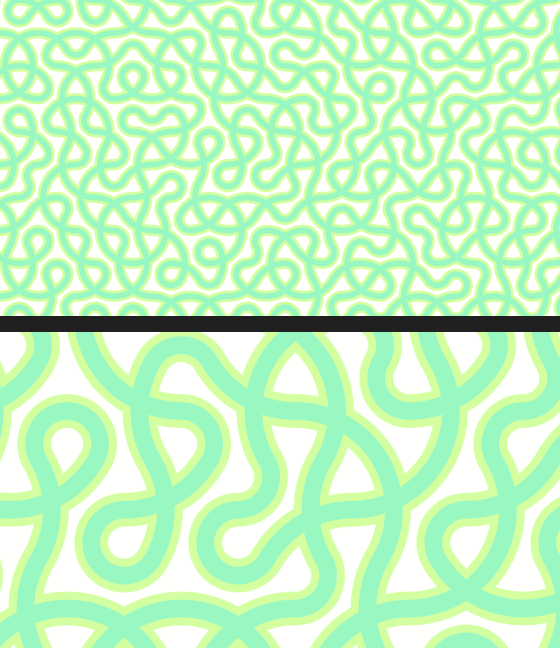
Top, the full canvas; bottom, a detail of the centre.
This pattern is drawn by a WebGL 2 fragment shader. Its source:

```glsl
#version 300 es
precision highp float;

uniform vec2 u_resolution;
out vec4 fragColor;

const float SQRT3 = 1.7320508;
const float SIDES_PER_HEIGHT = 14.4;
const float CORE_HALF_WIDTH = 0.134;
const float RIM_HALF_WIDTH = 0.256;

const vec3 PAPER = vec3(1.0, 1.0, 0.995);
const vec3 LIME = vec3(0.83, 1.0, 0.63);
const vec3 MINT = vec3(0.60, 0.97, 0.76);

float hash(vec2 cell) {
    vec3 h = fract(cell.xyx * 0.1031);
    h += dot(h, h.yzx + 33.33);
    return fract((h.x + h.y) * h.z);
}

vec2 rotate(vec2 p, float angle) {
    float c = cos(angle), s = sin(angle);
    return vec2(c * p.x - s * p.y, s * p.x + c * p.y);
}

float ringDistance(vec2 p, vec2 center, float radius) {
    return abs(length(p - center) - radius);
}

// Center of the nearest pointy-top hexagon with unit side
vec2 hexCenter(vec2 p) {
    vec2 size = vec2(SQRT3, 3.0);
    vec2 even = floor(p / size + 0.5) * size;
    vec2 odd = (floor(p / size) + 0.5) * size;
    return distance(p, even) < distance(p, odd) ? even : odd;
}

// One tight bend around a corner and two wide arcs that cross
float strandDistance(vec2 p) {
    float bend = ringDistance(p, vec2(0.0, 1.0), 0.5);
    float leftArc = ringDistance(p, vec2(-0.5 * SQRT3, -1.5), 1.5);
    float rightArc = ringDistance(p, vec2(0.5 * SQRT3, -1.5), 1.5);
    return min(bend, min(leftArc, rightArc));
}

float strokeMask(float d, float halfWidth, float blur) {
    return 1.0 - smoothstep(halfWidth - blur, halfWidth + blur, d);
}

void main() {
    // Measure from the top edge, in hexagon sides
    float pixel = SIDES_PER_HEIGHT / u_resolution.y;
    vec2 p = vec2(gl_FragCoord.x, u_resolution.y - gl_FragCoord.y) * pixel;

    // Turn every tile by a random multiple of 60 degrees
    vec2 center = hexCenter(p);
    vec2 cell = floor(center / vec2(0.5 * SQRT3, 1.5) + 0.5);
    float turn = floor(6.0 * hash(cell + 17.0));
    float d = strandDistance(rotate(p - center, turn * radians(60.0)));

    // Lime rim below, mint core on top
    float blur = 0.75 * pixel;
    vec3 color = mix(PAPER, LIME, strokeMask(d, RIM_HALF_WIDTH, blur));
    color = mix(color, MINT, strokeMask(d, CORE_HALF_WIDTH, blur));
    fragColor = vec4(color, 1.0);
}
```
